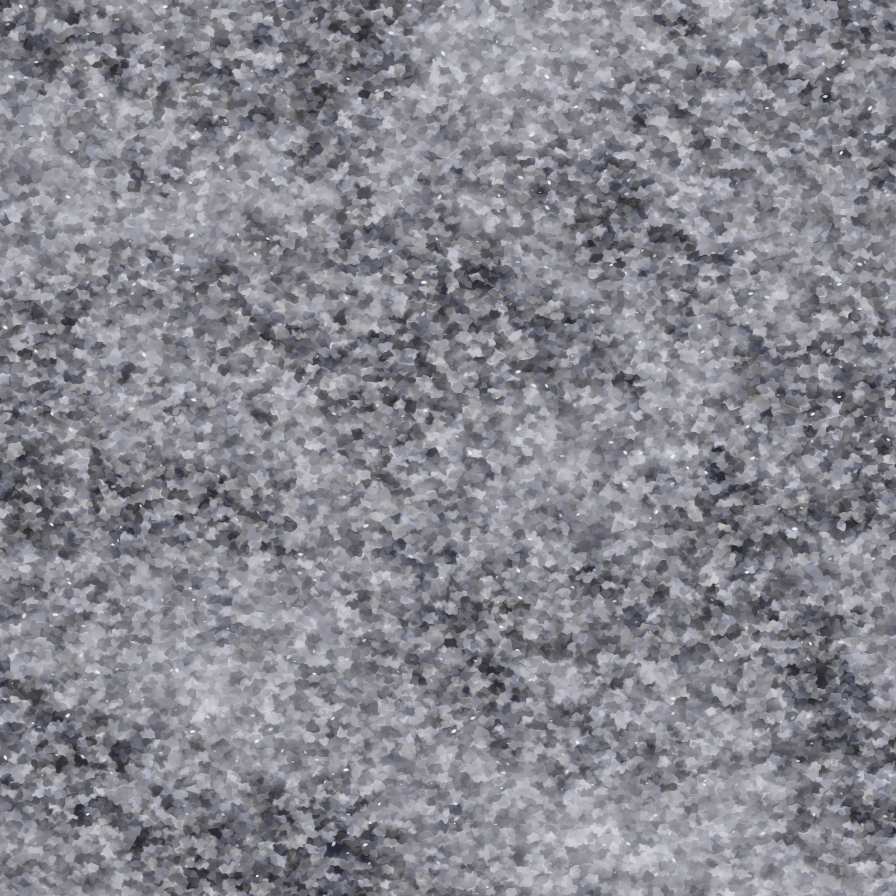
This texture is drawn by a Shadertoy shader. Its source:

```glsl
// Granular grey snow: soft slanting drifts, faceted ice grains and small bright glints.

const vec3 COOL_GREY = vec3(-0.004, -0.003, 0.034);
const vec3 WARM_SHIFT = vec3(0.012, 0.006, -0.018);
const vec3 GLINT_COLOR = vec3(0.93, 0.94, 0.97);
const float MEAN_TONE = 0.534;

vec2 hash2(vec2 p) {
    vec3 q = fract(p.xyx * vec3(0.1031, 0.1030, 0.0973));
    q += dot(q, q.yzx + 33.33);
    return fract((q.xx + q.yz) * q.zy);
}

vec2 gradientAt(vec2 corner) {
    float angle = 6.2832 * hash2(corner + 57.0).x;
    return vec2(cos(angle), sin(angle));
}

float gradientNoise(vec2 p) {
    vec2 i = floor(p), f = fract(p);
    vec2 u = f * f * f * (f * (f * 6.0 - 15.0) + 10.0);
    vec2 e = vec2(0.0, 1.0);
    float low = mix(dot(gradientAt(i), f),
                    dot(gradientAt(i + e.yx), f - e.yx), u.x);
    float high = mix(dot(gradientAt(i + e.xy), f - e.xy),
                     dot(gradientAt(i + e.yy), f - e.yy), u.x);
    return mix(low, high, u.y);
}

float fbm(vec2 p, int octaves, float gain) {
    float sum = 0.0, amplitude = 1.0;
    for (int i = 0; i < octaves; i++) {
        sum += amplitude * gradientNoise(p);
        p = p * 2.03 + 17.3;
        amplitude *= gain;
    }
    return sum;
}

mat2 rotation(float angle) {
    float c = cos(angle), s = sin(angle);
    return mat2(c, -s, s, c);
}

// Soft-edged Voronoi facets: x is the grain tone, y its tint, both -1 to 1
vec2 grains(vec2 p, float hardness, float seed) {
    vec2 cell = floor(p), sum = vec2(0.0);
    float total = 0.0;
    for (int y = -1; y <= 1; y++)
    for (int x = -1; x <= 1; x++) {
        vec2 id = cell + vec2(x, y);
        vec2 offset = id + hash2(id + seed) - p;
        float weight = exp(-hardness * dot(offset, offset));
        sum += weight * (2.0 * hash2(id + seed + 211.0) - 1.0);
        total += weight;
    }
    return sum / total;
}

// Sparse, randomly turned elliptical glints, at most one per cell
float glints(vec2 p, float density, float seed) {
    vec2 id = floor(p);
    vec2 pick = hash2(id + seed);
    vec2 center = 0.27 + 0.46 * hash2(id + seed + 91.0);
    vec2 shape = hash2(id + seed + 173.0);
    vec2 d = rotation((shape.x - 0.5) * 2.4) * (fract(p) - center);
    vec2 radius = mix(vec2(0.14, 0.09), vec2(0.25, 0.15), shape.y);
    float spot = 1.0 - smoothstep(0.4, 1.1, length(d / radius));
    return spot * step(pick.x, density) * mix(0.45, 1.0, pick.y);
}

void mainImage(out vec4 fragColor, in vec2 fragCoord) {
    vec2 uv = fragCoord / iResolution.y;

    // Broad drifts falling to the right
    vec2 slope = rotation(-0.42) * uv;
    vec2 bend = vec2(gradientNoise(uv * 4.0 + 8.0), gradientNoise(uv * 4.0 + 31.0));
    float drift = fbm(slope * vec2(2.6, 5.2) + 0.35 * bend + 4.7, 3, 0.6);
    float clumps = fbm(uv * vec2(19.0, 27.0) + 3.0, 2, 0.7);
    float lightness = smoothstep(-0.4, 0.5, drift + 0.3 * clumps);

    // Ragged facets, wider than tall, in two sizes
    vec2 ragged = vec2(gradientNoise(uv * 170.0), gradientNoise(uv * 170.0 + 43.0));
    vec2 p = uv + 0.0045 * ragged;
    vec2 coarse = grains(p * vec2(82.0, 108.0), 14.0, 5.0);
    vec2 fine = grains(p * vec2(145.0, 185.0), 10.0, 37.0);

    // Hazy crests have weaker grain contrast than the hollows
    float contrast = mix(1.2, 0.72, lightness);
    float grainTone = 0.165 * coarse.x + 0.10 * fine.x;
    float tone = MEAN_TONE + 0.19 * drift + 0.12 * clumps + contrast * grainTone;
    tone = clamp(tone, 0.17, 0.82);

    // Cool grey, warmer in some of the darker grains
    float warmth = (1.0 - 0.6 * lightness) * (0.2 + 0.9 * coarse.y + 0.4 * fine.y);
    vec3 color = tone + COOL_GREY + WARM_SHIFT * warmth;

    float sparkle = max(glints(uv * vec2(58.0, 62.0), 0.07, 11.0),
                        0.75 * glints(uv * vec2(83.0, 88.0) + 0.4, 0.05, 67.0));
    color = mix(color, GLINT_COLOR, sparkle);

    fragColor = vec4(color, 1.0);
}
```
